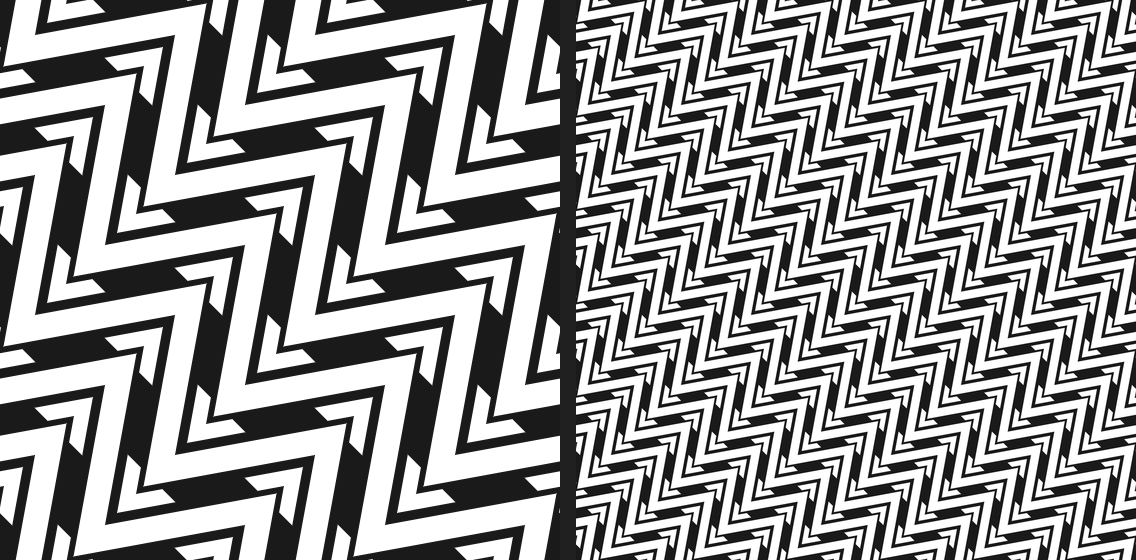
Left: one tile. Right: repeated 3 by 3.
This pattern is drawn by a Shadertoy shader. Its source:

```glsl
// Slanted white zigzag bands on near-black, with a small clipped chevron in each bend.
// Diagonal axes turn every band into a triangle wave; folding across the bands
// repeats it, and a half-turn symmetry gives both chevrons from one formula.

#define GRID 8.0             // canvas width in units; periods of 4 and 2 divide it
#define WAVE_PERIOD 4.0      // zigzag period along the diagonal
#define BAND_PERIOD 2.0      // spacing of bands across the diagonal
#define WAVE_HEIGHT 2.9      // trough to peak of the zigzag
#define GAP_WIDTH 1.1        // dark part of each band period
#define CHEVRON_SHIFT 0.066  // chevron centre line, off the middle of the gap
#define CHEVRON_HALF 0.271   // half the chevron thickness
#define CHEVRON_CUT 0.667    // height at which the chevron arms are clipped
#define DARK vec3(0.102)
#define LIGHT vec3(1.0)

// Triangle wave centred on zero, with its peak at u = 3
float zigzag(float u) {
    float t = abs(mod(u + 1.0, WAVE_PERIOD) / WAVE_PERIOD - 0.5) * 2.0;
    return WAVE_HEIGHT * (t - 0.5);
}

// Area covered by a shape at signed distance d (negative inside)
float coverage(float d, float pixel) {
    return clamp(0.5 - d / pixel, 0.0, 1.0);
}

void mainImage(out vec4 fragColor, in vec2 fragCoord) {
    vec2 p = GRID * fragCoord / iResolution.xy;
    float pixel = GRID / min(iResolution.x, iResolution.y);

    // Diagonal axes: along the zigzag and across it
    float along = p.x - p.y;
    float across = p.x + p.y;
    float wave = zigzag(along);

    // Offset from the middle of the nearest dark gap
    float middle = 0.5 * (WAVE_HEIGHT + GAP_WIDTH);
    float offset = mod(across - wave - middle + 0.5 * BAND_PERIOD, BAND_PERIOD)
                 - 0.5 * BAND_PERIOD;

    // Lengths of the gradients turn the offsets into distances
    float slope = 2.0 * WAVE_HEIGHT / WAVE_PERIOD;
    float bandScale = sqrt(2.0 * (1.0 + slope * slope));
    float cutScale = sqrt(2.0);

    // White band
    float band = (0.5 * GAP_WIDTH - abs(offset)) / bandScale;

    // Chevrons at peaks, and turned by half a turn at troughs
    float height = wave + offset;
    float side = height < 0.0 ? -1.0 : 1.0;
    float arms = (abs(side * offset + CHEVRON_SHIFT) - CHEVRON_HALF) / bandScale;
    float cut = (CHEVRON_CUT - abs(height)) / cutScale;
    float chevron = max(arms, cut);

    float ink = coverage(min(band, chevron), pixel);
    fragColor = vec4(mix(DARK, LIGHT, ink), 1.0);
}
```
